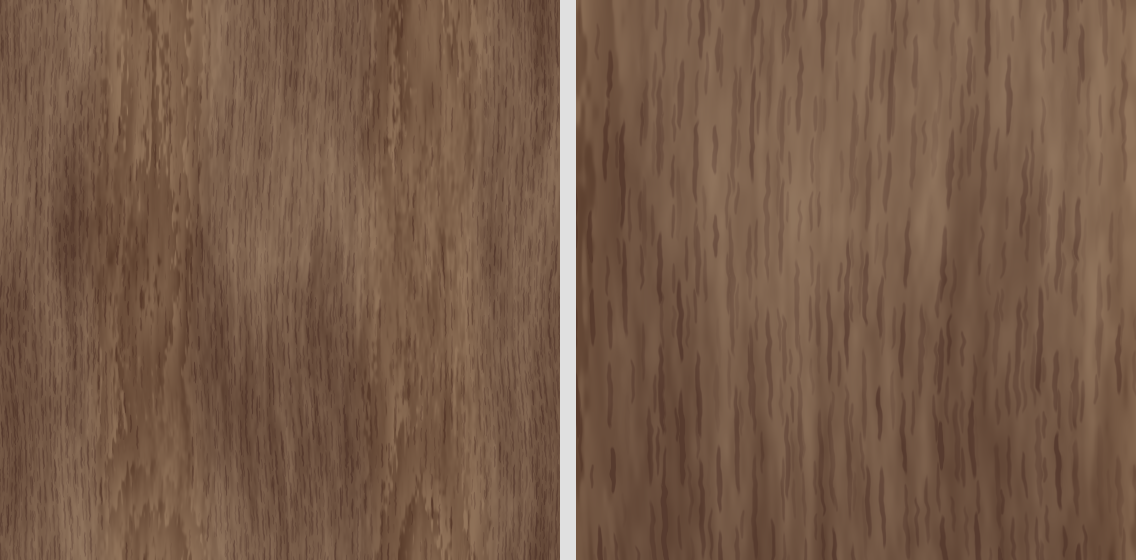
Left, the full canvas; right, a detail of the centre.
Write a Shadertoy shader that draws this texture.

```glsl
// Tiling brown wood: soft vertical tone bands, ragged cathedral arches
// and rows of thin dark pores. All noise lattices wrap on the unit square,
// and a shared wrapping warp bends the grain.

#define DARK_WOOD vec3(0.375, 0.264, 0.198)
#define LIGHT_WOOD vec3(0.53, 0.418, 0.328)
#define BASE_TONE 0.69
#define BAND_CONTRAST 1.0
#define STREAK_CONTRAST 0.4
#define ARCH_CONTRAST 0.5
#define PORE_CONTRAST 0.62
#define PORE_WIDTH 0.0016
#define GRAIN_BEND 0.026
#define ARCH_REPEATS 3.0
#define ARCH_STEEPNESS 190.0

const float TAU = 6.2831853;

float hash(vec2 cell, float seed) {
    vec3 q = fract(vec3(cell, seed) * vec3(0.1031, 0.1030, 0.0973));
    q += dot(q, q.yzx + 33.33);
    return fract((q.x + q.y) * q.z);
}

// Value noise in -0.5..0.5 with a whole number of cells per tile.
float noise(vec2 uv, vec2 cells) {
    vec2 p = uv * cells;
    vec2 i = floor(p);
    vec2 f = p - i;
    f = f * f * (3.0 - 2.0 * f);
    vec2 a = mod(i, cells);
    vec2 b = mod(i + 1.0, cells);
    float seed = cells.x + 7.0 * cells.y;
    float low = mix(hash(a, seed), hash(vec2(b.x, a.y), seed), f.x);
    float high = mix(hash(vec2(a.x, b.y), seed), hash(b, seed), f.x);
    return mix(low, high, f.y) - 0.5;
}

// Tapered dashes in columns; every column has its own shift and row count.
float pores(vec2 uv, float columns, float minRows, float density, float width) {
    float x = uv.x * columns;
    float column = mod(floor(x), columns);
    float rows = minRows + floor(hash(vec2(column, 3.0), columns) * minRows);
    float y = uv.y * rows + hash(vec2(column, 5.0), columns) * rows;
    vec2 cell = vec2(column, mod(floor(y), rows));
    float halfLength = mix(0.28, 0.5, hash(cell, 11.0));
    float centerY = 0.5 + (hash(cell, 17.0) - 0.5) * (1.0 - 2.0 * halfLength);
    float centerX = 0.5 + (hash(vec2(column, 7.0), columns) - 0.5) * 0.4
                  + (hash(cell, 23.0) - 0.5) * 0.14;
    float along = (fract(y) - centerY) / halfLength;
    float across = abs(fract(x) - centerX) / columns;
    float halfWidth = width * sqrt(max(0.0, 1.0 - along * along));
    float soft = 0.0003 + 0.5 / iResolution.y;
    float ink = 1.0 - smoothstep(halfWidth - soft, halfWidth + soft, across);
    ink *= smoothstep(1.0, 0.8, abs(along));
    float shown = smoothstep(-0.12, 0.12, density - hash(cell, 31.0));
    return ink * shown * mix(0.5, 1.0, hash(cell, 37.0));
}

// Nested arches, dark at one edge and fading away from it.
float arches(vec2 uv, float sideways, float ragged) {
    float phase = ARCH_REPEATS * uv.y + ARCH_STEEPNESS * sideways * sideways
                + 2.4 * noise(uv, vec2(7.0, 4.0)) + ragged;
    float f = fract(phase);
    return smoothstep(0.0, 0.7, f) * (1.0 - smoothstep(0.7, 1.0, f));
}

void mainImage(out vec4 fragColor, in vec2 fragCoord) {
    vec2 uv = fragCoord / iResolution.xy;

    // Bent grain coordinates
    vec2 grain = uv;
    grain.x += GRAIN_BEND * noise(uv, vec2(4.0, 2.0))
             + 0.011 * noise(uv, vec2(9.0, 5.0));

    // Two figured zones, with pored wood between them
    float zoneX = grain.x + 0.05 * noise(uv, vec2(3.0, 3.0));
    float sideways = (fract(2.0 * zoneX) - 0.5) * 0.5;
    float figured = smoothstep(-0.1, 0.8, cos(2.0 * TAU * (zoneX - 0.25)));

    // Tone from broad bands down to fine fibres
    float fibre = noise(grain, vec2(210.0, 30.0));
    float fleck = noise(grain, vec2(290.0, 75.0));
    float tone = BASE_TONE;
    tone += BAND_CONTRAST * noise(grain, vec2(8.0, 3.0));
    tone += 0.55 * BAND_CONTRAST * noise(grain, vec2(17.0, 4.0));
    tone += STREAK_CONTRAST * noise(grain, vec2(47.0, 5.0));
    tone += STREAK_CONTRAST * noise(grain, vec2(113.0, 11.0));
    tone += STREAK_CONTRAST * (fibre + 0.7 * fleck) * mix(0.7, 1.1, figured);

    // Arch figure, fading in and out in patches
    float patchy = smoothstep(-0.22, 0.2, noise(uv, vec2(6.0, 5.0)));
    float arch = arches(grain, sideways, 0.6 * fibre + 0.4 * fleck);
    tone -= ARCH_CONTRAST * figured * mix(0.2, 1.0, patchy) * (arch - 0.3);

    // Pores with ragged edges
    vec2 wobbly = grain;
    wobbly.x += 0.0014 * noise(uv, vec2(70.0, 110.0))
              + 0.0014 * noise(uv, vec2(150.0, 190.0));
    float density = 0.88 + 0.7 * noise(uv, vec2(6.0, 3.0)) - 0.5 * figured;
    float coarse = pores(wobbly, 92.0, 11.0, density, PORE_WIDTH);
    float fine = pores(wobbly, 151.0, 19.0, density - 0.15, 0.65 * PORE_WIDTH);
    float pore = max(coarse, 0.7 * fine);
    tone -= PORE_CONTRAST * pore;

    // Colour: figured wood is a little warmer, pores faintly violet
    vec3 color = mix(DARK_WOOD, LIGHT_WOOD, clamp(tone, -0.2, 1.25));
    color += (figured - 0.4) * vec3(0.006, -0.001, -0.01);
    color += pore * vec3(0.0, -0.003, 0.008);
    fragColor = vec4(color, 1.0);
}
```
